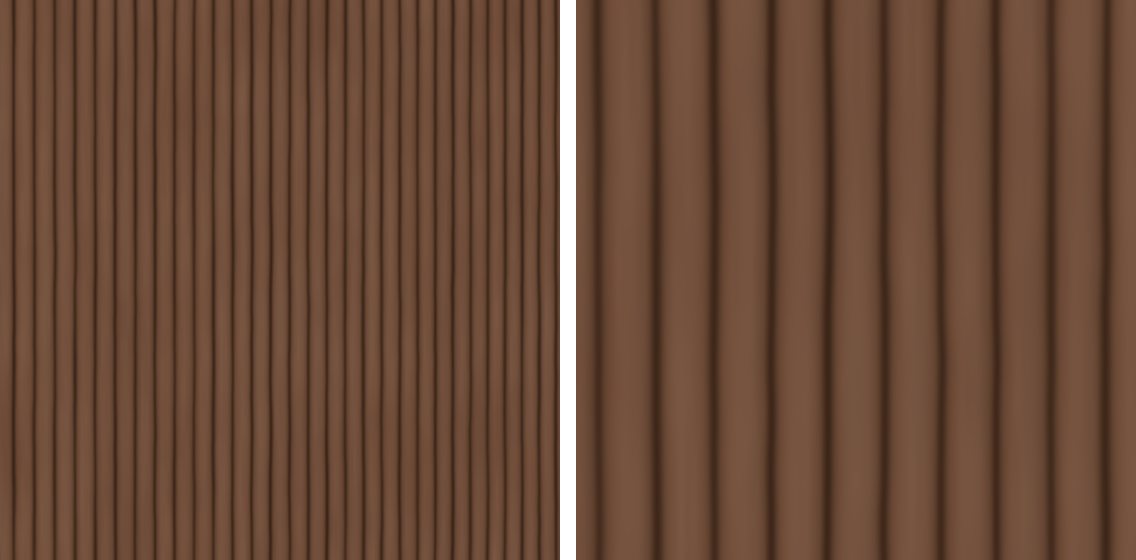
Left, the full canvas; right, a detail of the centre.
Give the GLSL for this texture, as a WebGL 1 fragment shader.

```glsl
precision highp float;
// Vertical rounded brown slats parted by thirty soft, dark grooves.
// Groove spacing narrows steadily to the right; noise adds wobble,
// fine upright grain, broad stains and uneven groove depth.
uniform vec2 u_resolution;

const float FIRST_GROOVE = 0.0247;  // x of groove 0
const float FIRST_PITCH = 0.03685;  // spacing at groove 0
const float NARROWING = 0.00012;    // quadratic loss of spacing

const vec3 WOOD_LIGHT = vec3(0.458, 0.328, 0.252);
const vec3 WOOD_RED = vec3(0.440, 0.295, 0.215);
const vec3 SHADE = vec3(0.345, 0.228, 0.158);
const vec3 GROOVE = vec3(0.225, 0.140, 0.090);

float hash(vec2 p) {
  vec3 q = fract(vec3(p.xyx) * 0.1031);
  q += dot(q, q.yzx + 33.33);
  return fract((q.x + q.y) * q.z);
}

float noise(vec2 p) {
  vec2 cell = floor(p);
  vec2 f = fract(p);
  f = f * f * (3.0 - 2.0 * f);
  float low = mix(hash(cell), hash(cell + vec2(1.0, 0.0)), f.x);
  float high = mix(hash(cell + vec2(0.0, 1.0)), hash(cell + 1.0), f.x);
  return mix(low, high, f.y);
}

float fbm(vec2 p) {
  float sum = 0.0;
  float weight = 0.5;
  for (int i = 0; i < 4; i++) {
    sum += weight * noise(p);
    p = p * 2.03 + 17.3;
    weight *= 0.5;
  }
  return sum / 0.9375;
}

float bell(float x, float width) {
  x /= width;
  return exp(-x * x);
}

// Continuous groove number at x, inverting the quadratic spacing
float grooveNumber(float x) {
  float root = FIRST_PITCH * FIRST_PITCH - 4.0 * NARROWING * (x - FIRST_GROOVE);
  return (FIRST_PITCH - sqrt(root)) / (2.0 * NARROWING);
}

// Wood of one slat: reddish left flank, lighter crown, grain and stains
vec3 slatColor(vec2 uv, float slat, float across) {
  float stain = fbm(uv * vec2(9.0, 5.0) + 4.0);
  float streak = noise(vec2(uv.x * 110.0, uv.y * 7.0 + slat * 3.0));
  float grain = noise(vec2(uv.x * 240.0, uv.y * 16.0));
  float crown = smoothstep(0.08, 0.42, across);
  float pale = 0.15 + 0.55 * crown + 0.9 * (stain - 0.5) + 0.3 * (streak - 0.5);
  vec3 color = mix(WOOD_RED, WOOD_LIGHT, clamp(pale, 0.0, 1.0));
  float tone = 0.035 * (hash(vec2(slat, 7.0)) - 0.5);
  tone += 0.045 * (grain - 0.5) + 0.09 * (stain - 0.5);
  return color * (1.0 + tone);
}

void main() {
  vec2 uv = gl_FragCoord.xy / u_resolution;

  // Slightly wavering groove edges
  float wobble = noise(vec2(uv.x * 25.0, uv.y * 9.0)) - 0.5;
  wobble += 0.5 * (noise(vec2(uv.x * 25.0, uv.y * 31.0) + 50.0) - 0.5);
  float k = grooveNumber(uv.x + 0.0016 * wobble);

  // Signed distance to the nearest groove in canvas units
  float id = floor(k + 0.5);
  float pitch = FIRST_PITCH - 2.0 * NARROWING * k;
  float dist = (k - id) * pitch;

  // Each groove varies in depth and width, also along its length
  float wear = noise(vec2(id * 5.7, uv.y * 6.0));
  float depth = 0.68 + 0.14 * hash(vec2(id, 3.0)) + 0.18 * wear;
  float coreWidth = 0.0026 + 0.0008 * wear;
  float shadeWidth = dist < 0.0 ? 0.0082 : 0.0066;

  vec3 color = slatColor(uv, floor(k), fract(k));
  color = mix(color, SHADE, 0.72 * bell(dist, shadeWidth));
  color = mix(color, GROOVE, depth * bell(dist, coreWidth));
  gl_FragColor = vec4(color, 1.0);
}
```
